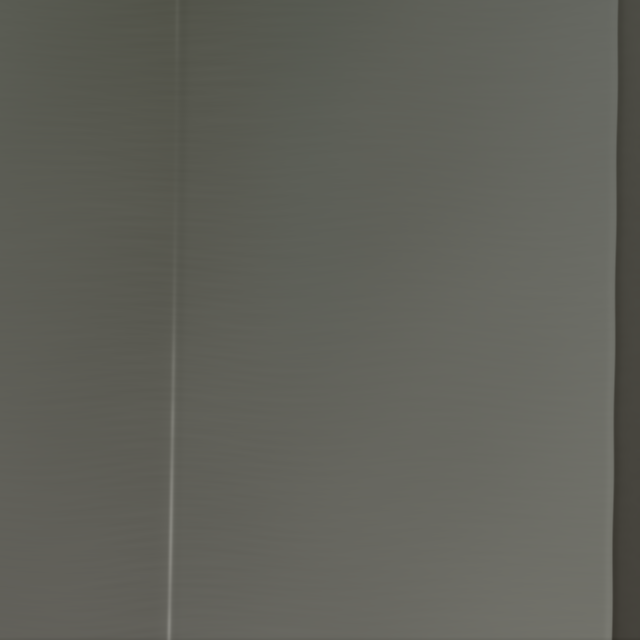
Write a three.js fragment shader that draws this texture.

```glsl
varying vec2 vUv;

float hash(vec2 p) {
  p = fract(p * vec2(0.1031, 0.1137));
  p += dot(p, p.yx + 33.33);
  return fract((p.x + p.y) * p.x * 9.7);
}

// Distance to the nearest scattered cell point
float cellular(vec2 p) {
  vec2 cell = floor(p);
  float nearest = 2.0;
  for (int j = -1; j <= 1; j++) {
    for (int i = -1; i <= 1; i++) {
      vec2 id = cell + vec2(float(i), float(j));
      vec2 site = id + vec2(hash(id + 11.0), hash(id + 47.0));
      nearest = min(nearest, length(p - site));
    }
  }
  return nearest;
}

vec3 cornerBlend(vec3 bottomLeft, vec3 bottomRight, vec3 topLeft, vec3 topRight, vec2 t) {
  return mix(mix(bottomLeft, bottomRight, t.x), mix(topLeft, topRight, t.x), t.y);
}

float bump(float x, float center, float width) {
  float d = (x - center) / width;
  return exp(-d * d);
}

// Fine horizontal brushing with a slight bend
float brushedGrain(vec2 p) {
  float bend = 0.006 * sin(p.x * 13.0 + p.y * 5.0);
  vec2 q = vec2(p.x, p.y + bend);
  float grain = cellular(q * vec2(9.0, 150.0)) - 0.5;
  grain += 0.6 * (cellular(q * vec2(4.0, 55.0) + 19.0) - 0.5);
  return grain + 0.2 * sin(q.y * 410.0 + 3.0 * sin(q.x * 17.0));
}

float softClouds(vec2 p) {
  return sin(p.x * 8.0 + 2.0 * sin(p.y * 5.0)) * sin(p.y * 9.0 + p.x * 3.0)
    + 0.5 * sin(p.x * 19.0 - p.y * 11.0);
}

void main() {
  vec2 p = vUv;
  float seamX = 0.264 + 0.019 * p.y - 0.006 * p.y * p.y;
  float edgeX = 0.956 + 0.010 * p.y + 0.0006 * sin(p.y * 31.0);

  // Two metal panels
  vec3 leftPanel = cornerBlend(
    vec3(0.383, 0.378, 0.353), vec3(0.380, 0.375, 0.350),
    vec3(0.352, 0.360, 0.325), vec3(0.322, 0.327, 0.287),
    vec2(clamp(p.x / seamX, 0.0, 1.0), p.y));
  float across = clamp((p.x - seamX) / (edgeX - seamX), 0.0, 1.0);
  vec3 rightPanel = cornerBlend(
    vec3(0.390, 0.387, 0.362), vec3(0.450, 0.450, 0.420),
    vec3(0.325, 0.330, 0.292), vec3(0.398, 0.406, 0.380),
    vec2(across, p.y));
  vec3 color = mix(leftPanel, rightPanel, smoothstep(-0.006, 0.006, p.x - seamX));

  // Surface variation
  float nearSeam = bump(p.x, seamX, 0.16);
  color += (0.004 + 0.005 * nearSeam) * brushedGrain(p);
  color += 0.003 * softClouds(p);
  color += vec3(-0.003, 0.002, 0.003) * bump(p.x, 0.48, 0.09) * smoothstep(0.3, 0.6, p.y);

  // Bright crease, fading upward, with a faint trace at the top
  float crease = 0.13 * (1.0 - smoothstep(0.15, 0.72, p.y))
    + 0.022 * smoothstep(0.86, 0.98, p.y) + 0.008;
  crease *= 0.9 + 0.1 * sin(p.y * 43.0 + 2.0 * sin(p.y * 17.0));
  color += crease * (bump(p.x, seamX, 0.0032) + 0.12 * bump(p.x, seamX, 0.014));
  color -= 0.012 * bump(p.x, seamX + 0.010, 0.007);

  // Lit rim and shaded side strip
  color += mix(0.025, 0.008, p.y) * bump(p.x, edgeX - 0.006, 0.006);
  vec3 strip = mix(vec3(0.268, 0.258, 0.232), vec3(0.298, 0.296, 0.267), p.y);
  strip += 0.012 * smoothstep(0.0, 0.035, p.x - edgeX) - 0.010;
  strip -= 0.025 * bump(p.x, edgeX + 0.003, 0.007);
  strip += 0.006 * (cellular(p * vec2(35.0, 60.0)) - 0.5);
  color = mix(color, strip, smoothstep(-0.0018, 0.0022, p.x - edgeX));

  // Darker lower border
  color -= 0.025 * (1.0 - smoothstep(0.0, 0.006, p.y));
  gl_FragColor = vec4(color, 1.0);
}
```
